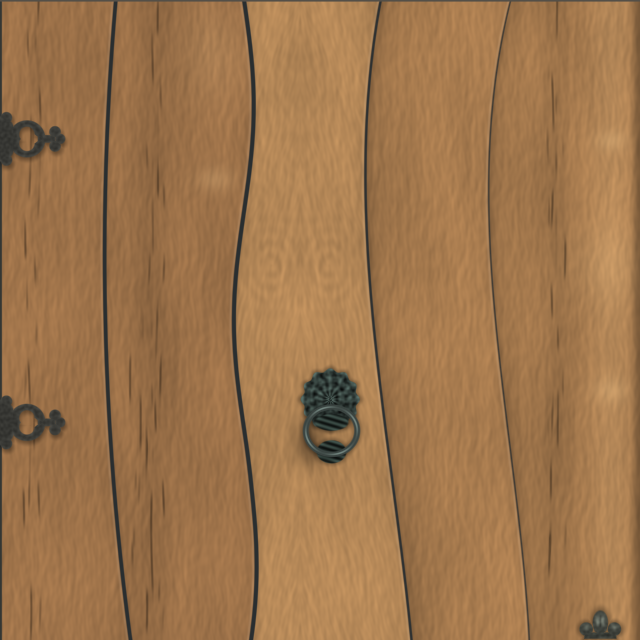
This texture is drawn by a WebGL 1 fragment shader. Its source:

```glsl
precision highp float;
uniform vec2 u_resolution;

vec2 gradientAt(vec2 cell) {
  float a = 6.2832 * fract(sin(dot(cell, vec2(127.1, 311.7))) * 43758.55);
  return vec2(cos(a), sin(a));
}

float gradientNoise(vec2 p) {
  vec2 i = floor(p), f = fract(p);
  vec2 u = f * f * f * (f * (f * 6.0 - 15.0) + 10.0);
  vec2 e = vec2(1.0, 0.0);
  float low = mix(dot(gradientAt(i), f), dot(gradientAt(i + e), f - e), u.x);
  float high = mix(dot(gradientAt(i + e.yx), f - e.yx), dot(gradientAt(i + 1.0), f - 1.0), u.x);
  return mix(low, high, u.y);
}

float fill(float d, float aa) { return 1.0 - smoothstep(-aa, aa, d); }
float disc(vec2 p, vec2 c, float r) { return length(p - c) - r; }
float ellipse(vec2 p, vec2 c, vec2 r) { return (length((p - c) / r) - 1.0) * min(r.x, r.y); }
float spot(vec2 p, vec2 c, vec2 r) { vec2 q = (p - c) / r; return exp(-dot(q, q)); }

// Cubic through four values at t = 0, 1/3, 2/3, 1
float cubicThrough(vec4 v, float t) {
  float a = t - 1.0 / 3.0, b = t - 2.0 / 3.0, c = t - 1.0;
  return 4.5 * (-v.x * a * b * c + 3.0 * v.y * t * b * c - 3.0 * v.z * t * a * c + v.w * t * a * b);
}

float grainHeight(vec2 p) {
  p.x += 0.006 * gradientNoise(p * vec2(9.0, 14.0));
  return gradientNoise(p * vec2(105.0, 30.0)) + 0.5 * gradientNoise(p * vec2(190.0, 65.0) + 7.0);
}

// Broken dark fibres around a vertical line
float fibres(vec2 p, float x, float seed) {
  float sum = 0.0;
  for (int i = 0; i < 4; i++) {
    float k = float(i);
    float d = p.x - x - (k - 1.5) * 0.008 - 0.009 * gradientNoise(vec2(seed + k, p.y * 4.0));
    float breaks = smoothstep(0.02, 0.35, gradientNoise(vec2(seed * 3.7 + k * 1.7, p.y * 11.0)));
    sum += (1.0 - smoothstep(0.0, 0.0032, abs(d))) * breaks;
  }
  return sum;
}

vec3 addSeam(vec3 col, float d, float halfWidth, float strength, float aa) {
  col *= 1.0 - 0.16 * exp(-abs(d) / 0.006);
  col += 0.07 * spot(vec2(d, 0.0), vec2(-halfWidth - 0.002, 0.0), vec2(0.002));
  return mix(col, vec3(0.16, 0.18, 0.19), strength * fill(abs(d) - halfWidth, aa));
}

// Strap hinge of unit length, pointing right
float hinge(vec2 p) {
  p.y = abs(p.y);
  float heart = min(disc(p, vec2(0.42, 0.07), 0.12), max(0.42 - p.x, p.y - 0.17 + (p.x - 0.42) * 0.8));
  float d = min(ellipse(p, vec2(0.03, 0.0), vec2(0.22, 0.36)), disc(p, vec2(0.1, 0.33), 0.09));
  d = min(d, max(disc(p, vec2(0.42, 0.0), 0.29), -heart));
  d = min(d, max(abs(p.x - 0.73) - 0.14, p.y - 0.06));
  return min(d, min(disc(p, vec2(0.86, 0.11), 0.09), disc(p, vec2(0.94, 0.0), 0.08)));
}

vec3 addIron(vec3 col, float d, float shadow, vec3 tint, float relief, float aa) {
  col *= 1.0 - 0.35 * fill(shadow, 0.006);
  float rim = smoothstep(-0.006, 0.0, d);
  return mix(col, tint * (1.0 + relief + 0.25 * rim), fill(d, aa));
}

vec3 wood(vec2 p, vec4 seams) {
  vec4 past = step(seams, vec4(p.x));
  float middle = past.y - past.z;
  vec3 col = mix(vec3(0.615, 0.445, 0.285), vec3(0.70, 0.525, 0.338), middle);
  col = mix(col, vec3(0.675, 0.495, 0.315), past.z);
  col *= 1.0 - 0.13 * (past.z - past.w) * exp(-(p.x - seams.z) / 0.055);
  col *= 1.0 - 0.10 * past.w * exp(-(p.x - seams.w) / 0.09);

  // Mirrored figure on the middle plank
  vec2 g = p;
  g.x = mix(p.x, abs(p.x - 0.469), middle);
  g.x += middle * 0.15 * g.y;
  float height = grainHeight(g);
  float relief = height - grainHeight(g + vec2(0.0035, -0.003));
  float figure = gradientNoise(g * vec2(13.0, 5.0)) + 0.5 * gradientNoise(g * vec2(60.0, 6.0));
  col *= 1.0 + 0.075 * relief + 0.035 * height + 0.09 * figure;
  vec2 ring = vec2(abs(p.x - 0.469) - 0.045, (p.y - 0.585) * 0.8);
  col *= 1.0 + 0.035 * middle * sin(length(ring) * 380.0) * spot(ring, vec2(0.0), vec2(0.045));

  // Fibres and pale knots
  float dark = fibres(p, 0.05, 2.3) + fibres(p, 0.242, 8.1) + fibres(p, 0.868, 14.6);
  dark += fibres(p, 0.215, 21.4) * smoothstep(0.55, 0.4, p.y);
  col *= 1.0 - 0.34 * min(dark, 1.0);
  col *= 1.0 - 0.08 * (spot(p, vec2(0.235, p.y), vec2(0.03)) + spot(p, vec2(0.868, p.y), vec2(0.025)));
  float pale = spot(p, vec2(0.336, 0.72), vec2(0.028, 0.018)) + 0.5 * spot(p, vec2(0.33, 0.92), vec2(0.05, 0.07));
  pale += spot(p, vec2(0.955, 0.78), vec2(0.025, 0.016)) + spot(p, vec2(0.955, 0.39), vec2(0.027, 0.02));
  pale += 0.6 * spot(p, vec2(0.955, p.y), vec2(0.035)) + 0.6 * spot(p, vec2(0.95, 0.585), vec2(0.06));
  return col + vec3(0.07, 0.07, 0.055) * pale;
}

void main() {
  vec2 p = gl_FragCoord.xy / u_resolution;
  float aa = 0.9 / min(u_resolution.x, u_resolution.y);
  float t = 1.0 - p.y;
  vec4 seams = vec4(cubicThrough(vec4(0.181, 0.164, 0.1715, 0.204), t),
    0.381 + 0.0155 * cos(9.378 * (t - 0.165)) + 0.011 * smoothstep(0.75, 1.0, t),
    cubicThrough(vec4(0.595, 0.572, 0.602, 0.643), t),
    cubicThrough(vec4(0.798, 0.764, 0.793, 0.827), t));
  vec3 col = wood(p, seams);
  col = addSeam(col, p.x - seams.x, 0.0029, 1.0, aa);
  col = addSeam(col, p.x - seams.y, 0.0032, 1.0, aa);
  col = addSeam(col, p.x - seams.z, 0.0019, 0.95, aa);
  col = addSeam(col, p.x - seams.w, 0.0012, 0.75, aa);
  float speckle = gradientNoise(p * 170.0);

  // Door border
  col *= 1.0 - 0.3 * smoothstep(0.982, 1.0, p.x);
  col = mix(col, vec3(0.2, 0.21, 0.2), fill(p.x - 0.003, aa));
  col = mix(col, vec3(0.33, 0.31, 0.28), fill(t - 0.0025, aa));

  // Hinges
  for (int i = 0; i < 2; i++) {
    vec2 h = (p - vec2(0.0, 0.783 - 0.443 * float(i))) / 0.1;
    col = addIron(col, hinge(h) * 0.1, hinge(h + vec2(-0.02, 0.05)) * 0.1, vec3(0.21, 0.21, 0.195), 0.3 * speckle, aa);
  }

  // Knocker: scalloped rosette, drop and ring
  vec2 k = p - vec2(0.516, 0.376);
  float angle = atan(k.x, k.y);
  float radius = length(k * vec2(1.05, 1.0));
  float plate = radius - 0.046 - 0.0025 * cos(angle * 12.0);
  float petals = 0.5 * cos(angle * 12.0 + sin(radius * 200.0)) + 0.4 * sin(radius * 430.0);
  col *= 1.0 - 0.38 * spot(p, vec2(0.484, 0.308), vec2(0.022, 0.034));
  col = addIron(col, plate, plate - 0.003, vec3(0.19, 0.235, 0.22), 0.55 * petals + 0.7 * speckle, aa);
  float drop = min(ellipse(p, vec2(0.518, 0.294), vec2(0.023, 0.018)), ellipse(p, vec2(0.518, 0.34), vec2(0.026, 0.013)));
  col = addIron(col, drop, drop - 0.002, vec3(0.14, 0.18, 0.165), 0.6 * sin((p.y + p.x * 0.3) * 650.0), aa);
  vec2 c = p - vec2(0.518, 0.327);
  float band = abs(length(c * vec2(0.92, 1.0)) - 0.037);
  float shine = 1.0 - smoothstep(0.0, 0.0025, band);
  col = addIron(col, band - 0.0042, band - 0.006, vec3(0.19, 0.22, 0.21), shine * (0.8 + 0.5 * sin(atan(c.y, c.x) * 4.0)), aa);

  // Three-lobed finial
  vec2 f = vec2(abs(p.x - 0.938), p.y);
  float finial = min(ellipse(f, vec2(0.0, 0.027), vec2(0.012, 0.019)), disc(f, vec2(0.022, 0.017), 0.0105));
  finial = min(finial, max(f.x - 0.025, abs(f.y - 0.007) - 0.005));
  float glint = 1.3 * spot(f, vec2(0.004, 0.03), vec2(0.004, 0.009)) + spot(f, vec2(0.022, 0.02), vec2(0.005));
  col = addIron(col, finial, finial - 0.003, vec3(0.2, 0.21, 0.19), glint + 0.4 * speckle, aa);

  gl_FragColor = vec4(clamp(col, 0.0, 1.0), 1.0);
}
```
